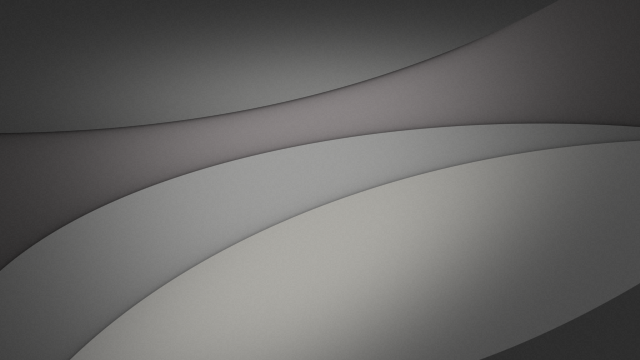
This background is drawn by a Shadertoy shader. Its source:

```glsl
// Overlapping grey sheets with curved edges, each lit by its own soft glow.
// Signed distances to a cubic and to ellipses cut the sheets; every sheet
// drops a thin shadow on the one beneath, and fine grain covers all.

const float ASPECT = 16.0 / 9.0;

float hash(vec2 p) {
    return fract(sin(dot(p, vec2(12.9898, 78.233))) * 43758.5453);
}

// Approximate signed distance to an ellipse, negative inside
float ellipseDistance(vec2 p, vec2 center, vec2 radii) {
    vec2 q = (p - center) / radii;
    float k = length(q);
    return k * (k - 1.0) / max(length(q / radii), 1e-4);
}

// Signed distance to the curve y = c0 + c1 x + c2 x^2 + c3 x^3, positive above
float cubicDistance(vec2 p, vec4 c) {
    float height = c.x + p.x * (c.y + p.x * (c.z + p.x * c.w));
    float slope = c.y + p.x * (2.0 * c.z + 3.0 * c.w * p.x);
    return (p.y - height) / sqrt(1.0 + slope * slope);
}

// Rotated elliptical glow; a higher sharpness gives a flatter core
float glow(vec2 p, vec2 center, vec2 radii, float angle, float sharpness) {
    vec2 axis = vec2(cos(angle), sin(angle));
    vec2 d = p - center;
    vec2 q = vec2(dot(d, axis), dot(d, vec2(-axis.y, axis.x))) / radii;
    return exp(-pow(dot(q, q) + 1e-6, sharpness));
}

// Lays a sheet over the base, with a shadow just outside its edge
vec3 layer(vec3 base, vec3 sheet, float dist, float shadow, float pixel) {
    float d = max(dist, 0.0);
    float dim = shadow * (0.65 * exp(-d / 0.004) + 0.35 * exp(-d / 0.018));
    float cover = 1.0 - smoothstep(-0.75 * pixel, 0.75 * pixel, dist);
    return mix(base * (1.0 - dim), sheet, cover);
}

void mainImage(out vec4 fragColor, in vec2 fragCoord) {
    vec2 p = fragCoord / iResolution.xy * vec2(ASPECT, 1.0);
    float pixel = 1.0 / iResolution.y;

    // Sheet colours
    vec3 charcoal = vec3(0.178);
    vec3 topSheet = mix(vec3(0.172), vec3(0.495, 0.495, 0.49),
        glow(p, vec2(0.903, 0.699), vec2(0.65, 0.21), 0.0, 1.1));
    vec3 warmSheet = mix(vec3(0.18, 0.175, 0.175), vec3(0.54, 0.52, 0.522),
        glow(p, vec2(0.856, 0.664), vec2(0.63, 0.32), 0.2, 1.2));
    vec3 middleSheet = mix(vec3(0.215), vec3(0.61, 0.61, 0.605),
        glow(p, vec2(0.833, 0.502), vec2(0.72, 0.69), 0.0, 1.25));
    vec3 frontSheet = mix(vec3(0.295), vec3(0.665, 0.66, 0.64),
        glow(p, vec2(0.856, 0.306), vec2(0.764, 0.347), 0.57, 1.4));

    // Sheet edges
    float topEdge = -cubicDistance(p, vec4(0.63, 0.0116, 0.1025, 0.0279));
    float middleEdge = ellipseDistance(p, vec2(1.505, -0.078), vec2(1.678, 0.735));
    float frontEdge = ellipseDistance(p, vec2(1.944, -0.8125), vec2(2.13, 1.426));
    float cornerEdge = cubicDistance(p - vec2(1.331, 0.0), vec4(0.0, 0.366, 0.25, 0.0));
    // The corner only exists right of where its curve meets the bottom
    cornerEdge = max(cornerEdge, 1.331 - p.x);

    // Stack from back to front
    float topShadow = 0.6 * (1.0 - smoothstep(1.2, 1.55, p.x));
    vec3 color = layer(warmSheet, topSheet, topEdge, topShadow, pixel);
    color = layer(color, middleSheet, middleEdge, 0.42, pixel);
    color = layer(color, frontSheet, frontEdge, 0.32, pixel);
    color = layer(color, charcoal, cornerEdge, 0.0, pixel);

    // Fine paper grain
    color += 0.014 * (hash(floor(p * 288.0)) - 0.5);
    fragColor = vec4(color, 1.0);
}
```
